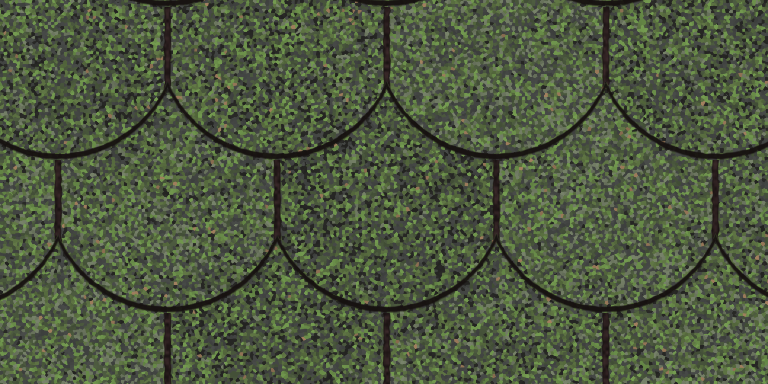
A Shadertoy shader for this texture:

```glsl
// Staggered rows of round-ended roof shingles covered in green and grey granules.
// Each band finds its circular tab edge, then adds cellular granules, the slots
// between tabs and the shadow under each edge. Lengths are in canvas heights.

#define TAB_WIDTH 0.5706
#define ROW_HEIGHT 0.3985
#define ORIGIN vec2(-0.134, 0.0182)
#define ARC_RADIUS 0.31
#define ARC_LIFT 0.0165
#define SLOT_HALF_WIDTH 0.0085
#define GRAIN_DENSITY 120.0
#define GRAIN_SHARPNESS 13.0
#define TAB_VARIATION 0.075
#define EDGE_ROUGHNESS 0.0022

const vec3 SHADOW = vec3(0.085, 0.065, 0.06);
const vec3 SLOT = vec3(0.19, 0.135, 0.135);
const vec3 CHARCOAL = vec3(0.15, 0.15, 0.14);
const vec3 SLATE = vec3(0.26, 0.27, 0.26);
const vec3 OLIVE = vec3(0.28, 0.33, 0.23);
const vec3 MOSS = vec3(0.35, 0.43, 0.25);
const vec3 LEAF = vec3(0.42, 0.56, 0.29);
const vec3 PALE = vec3(0.43, 0.47, 0.38);
const vec3 TAN = vec3(0.58, 0.46, 0.34);

vec3 hash3(vec2 p) {
    vec3 q = fract(p.xyx * vec3(0.1031, 0.1030, 0.0973));
    q += dot(q, q.yxz + 33.33);
    return fract((q.xxy + q.yzz) * q.zyx);
}

// Smooth value noise, -1 to 1
float noise(vec2 p) {
    vec2 i = floor(p), f = fract(p);
    f = f * f * (3.0 - 2.0 * f);
    float low = mix(hash3(i).x, hash3(i + vec2(1, 0)).x, f.x);
    float high = mix(hash3(i + vec2(0, 1)).x, hash3(i + 1.0).x, f.x);
    return 2.0 * mix(low, high, f.y) - 1.0;
}

// Colour of one granule; a higher tone favours the lighter ones
vec3 granuleColour(vec3 rnd, float tone) {
    float r = rnd.z + tone;
    vec3 c = mix(CHARCOAL, SLATE, step(0.10, r));
    c = mix(c, OLIVE, step(0.36, r));
    c = mix(c, MOSS, step(0.57, r));
    c = mix(c, LEAF, step(0.75, r));
    c = mix(c, PALE, step(0.90, r));
    c = mix(c, TAN, step(0.994, fract(rnd.z * 57.0)));
    return c * (0.9 + 0.2 * rnd.x);
}

// Softly blended cellular granules
vec3 granules(vec2 p, float tone) {
    p *= GRAIN_DENSITY;
    vec2 cell = floor(p);
    vec3 sum = vec3(0.0);
    float total = 0.0;
    for (int y = -1; y <= 1; y++)
    for (int x = -1; x <= 1; x++) {
        vec2 id = cell + vec2(x, y);
        vec3 rnd = hash3(id + 17.0);
        vec2 away = id + 0.1 + 0.8 * rnd.xy - p;
        float weight = exp(-GRAIN_SHARPNESS * dot(away, away));
        sum += weight * granuleColour(rnd, tone);
        total += weight;
    }
    return sum / total;
}

// Column of the tab at x in a given row; the fraction runs across it
float column(float x, float row) {
    return (x - ORIGIN.x) / TAB_WIDTH - 0.5 * mod(row, 2.0);
}

void mainImage(out vec4 fragColor, in vec2 fragCoord) {
    vec2 p = fragCoord / iResolution.y;
    float px = 1.0 / iResolution.y;

    // Band and position relative to the tab's arc centre
    float depth = (1.0 - p.y - ORIGIN.y) / ROW_HEIGHT;
    float row = floor(depth);
    float across = fract(column(p.x, row)) - 0.5;
    vec2 local = vec2(across * TAB_WIDTH, (1.0 - fract(depth)) * ROW_HEIGHT);
    local.y -= ARC_LIFT + ARC_RADIUS;
    float rough = EDGE_ROUGHNESS * noise(p * 75.0);
    float radial = length(local);
    float arc = local.y < 0.0 ? radial - ARC_RADIUS : abs(local.x) - ARC_RADIUS;
    arc += 0.5 * rough;

    // Past the arc the next row down shows through
    float tabRow = row + step(0.0, arc);
    float tabColumn = floor(column(p.x, tabRow));

    // Tone by tab, with broad patches and duller granules below an edge
    float tone = TAB_VARIATION * cos(2.1 * tabColumn - 0.7 * tabRow + 2.05);
    tone += 0.035 * noise(p * 6.0) + 0.035 * noise(p * 17.0 + 5.0);
    tone -= 0.10 * step(0.0, arc) * (1.0 - smoothstep(0.0, 0.05, arc));
    vec3 colour = granules(p, tone);

    // Ragged slot between neighbouring tabs
    float slot = (0.5 - abs(across)) * TAB_WIDTH - SLOT_HALF_WIDTH + rough;
    float slotMask = (1.0 - smoothstep(-px, px, slot)) * (1.0 - smoothstep(-px, px, arc));
    vec3 slotColour = SLOT * (0.85 + 0.35 * noise(p * 110.0));
    slotColour = mix(slotColour, SHADOW, smoothstep(-0.005, 0.0, slot) * 0.7);
    colour = mix(colour, slotColour, slotMask);

    // Shadow under the arc, thickest at its lowest point
    float downward = clamp(-local.y / max(radial, 0.001), 0.0, 1.0);
    float thickness = mix(0.006, 0.0135, downward * downward);
    float shadow = smoothstep(-px, px, arc) * (1.0 - smoothstep(thickness - px, thickness + 1.5 * px, arc));
    colour = mix(colour, SHADOW, 0.95 * shadow);

    fragColor = vec4(colour, 1.0);
}
```
